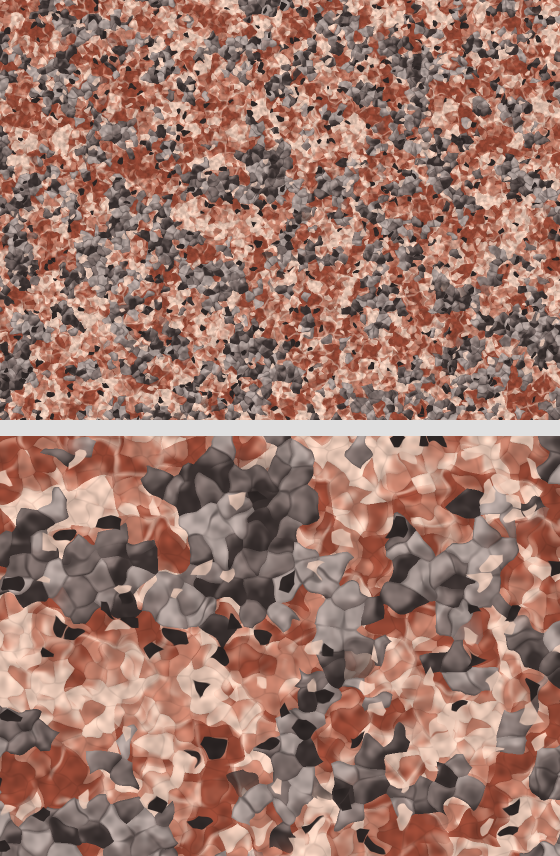
Top, the full canvas; bottom, a detail of the centre.
This texture is drawn by a Shadertoy shader. Its source:

```glsl
// Polished red granite: red and cream feldspar, scattered grey grains, dark and pale specks.

// Palette
const vec3 RED    = vec3(0.56, 0.27, 0.20);
const vec3 SALMON = vec3(0.73, 0.48, 0.40);
const vec3 CREAM  = vec3(0.90, 0.77, 0.70);
const vec3 PALE   = vec3(0.68, 0.62, 0.60);
const vec3 GREY   = vec3(0.48, 0.42, 0.405);
const vec3 DARK   = vec3(0.22, 0.185, 0.18);

// Grains per canvas height
const float FELDSPAR_SCALE = 30.0;
const float CHIP_SCALE     = 72.0;
const float QUARTZ_SCALE   = 56.0;
const float SPECK_SCALE    = 90.0;
const float CLUSTER_SCALE  = 18.0;

// Amounts
const float QUARTZ_LEVEL = 0.585;  // higher leaves fewer grey grains
const float DARK_SPECKS  = 0.035;
const float PALE_SPECKS  = 0.05;
const float WARP         = 0.010;
const float SEAM         = 0.6;
const float MOTTLE       = 0.42;
const int   SAMPLES      = 2;      // per axis

vec2 hash2(vec2 p) {
    vec3 q = fract(p.xyx * vec3(0.1031, 0.1030, 0.0973));
    q += dot(q, q.yzx + 33.33);
    return fract((q.xx + q.yz) * q.zy);
}

float valueNoise(vec2 p) {
    vec2 i = floor(p), f = fract(p);
    f = f * f * (3.0 - 2.0 * f);
    float low  = mix(hash2(i).x, hash2(i + vec2(1, 0)).x, f.x);
    float high = mix(hash2(i + vec2(0, 1)).x, hash2(i + vec2(1, 1)).x, f.x);
    return mix(low, high, f.y);
}

float layeredNoise(vec2 p) {
    return 0.65 * valueNoise(p) + 0.35 * valueNoise(p * 2.3 + 17.0);
}

// Cellular noise: xy = grain centre, z = distance to its rim, w = random value
vec4 grain(vec2 p, float scale, float seed) {
    vec2 q = p * scale, base = floor(q), centre = q, id = base;
    float nearest = 9.0, second = 9.0;
    for (int y = -1; y <= 1; y++)
    for (int x = -1; x <= 1; x++) {
        vec2 cell = base + vec2(x, y);
        vec2 point = cell + hash2(cell + seed);
        float d = length(point - q);
        if (d < nearest) {
            second = nearest;
            nearest = d;
            centre = point;
            id = cell;
        } else {
            second = min(second, d);
        }
    }
    return vec4(centre / scale, second - nearest, hash2(id + seed + 71.0).y);
}

vec3 feldspar(vec2 p) {
    vec4 crystal = grain(p, FELDSPAR_SCALE, 11.0);
    vec4 chip = grain(p, CHIP_SCALE, 137.0);
    float tone = 0.48 * crystal.w + 0.34 * chip.w - 0.15
               + 0.45 * layeredNoise(chip.xy * CLUSTER_SCALE + 50.0)
               + 0.26 * (valueNoise(p * 105.0) - 0.5);
    vec3 color = mix(RED, SALMON, smoothstep(0.32, 0.48, tone));
    color = mix(color, CREAM, smoothstep(0.53, 0.71, tone));

    // Pale broken seams between crystals, faint shade between chips
    float seam = 1.0 - smoothstep(0.02, 0.18, crystal.z);
    color = mix(color, CREAM, SEAM * seam * smoothstep(0.35, 0.75, valueNoise(p * 60.0)));
    return color * mix(0.92, 1.0, smoothstep(0.0, 0.15, chip.z));
}

vec3 quartz(vec2 p, vec4 cell) {
    // Each grain is lit from its upper left and darkens along a ragged rim
    float light = dot((p - cell.xy) * QUARTZ_SCALE, vec2(-0.2, 0.3));
    float tone = cell.w + light + 0.5 * (valueNoise(p * 110.0 + 9.0) - 0.5);
    vec3 color = mix(DARK, GREY, smoothstep(0.05, 0.45, tone));
    color = mix(color, PALE, smoothstep(0.48, 0.9, tone));
    float rim = 1.0 - smoothstep(0.0, 0.2, cell.z);
    return mix(color, DARK, 0.7 * rim * valueNoise(p * 75.0 + 3.0));
}

vec3 granite(vec2 p) {
    // Roughen the outlines of the grains
    vec2 rough = vec2(valueNoise(p * 80.0), valueNoise(p * 80.0 + 31.0)) - 0.5;
    vec2 q = p + WARP * rough;
    vec3 color = feldspar(q);

    // Grey grains gather in small loose clusters
    vec4 cell = grain(q, QUARTZ_SCALE, 271.0);
    float gather = layeredNoise(cell.xy * CLUSTER_SCALE)
                 + 0.36 * (hash2(floor(cell.xy * 900.0)).x - 0.5)
                 + 0.08 * (valueNoise(p * 7.0 + 40.0) - 0.5);
    float isQuartz = smoothstep(-0.01, 0.01, gather - QUARTZ_LEVEL);
    color = mix(color, quartz(q, cell), isQuartz);

    // Scattered dark specks and pale crumbs
    vec4 speck = grain(q, SPECK_SCALE, 401.0);
    float body = smoothstep(0.0, 0.12, speck.z);
    color = mix(color, DARK * 0.8, body * step(1.0 - DARK_SPECKS, speck.w));
    color = mix(color, CREAM, 0.85 * body * step(speck.w, PALE_SPECKS));

    // Fine mottling
    float mottle = 0.55 * valueNoise(p * 130.0) + 0.45 * valueNoise(p * 190.0 + 5.0) - 0.5;
    return color * (1.0 + MOTTLE * mottle);
}

void mainImage(out vec4 fragColor, in vec2 fragCoord) {
    vec3 sum = vec3(0.0);
    for (int y = 0; y < SAMPLES; y++)
    for (int x = 0; x < SAMPLES; x++) {
        vec2 offset = (vec2(x, y) + 0.5) / float(SAMPLES) - 0.5;
        sum += granite((fragCoord + offset) / iResolution.y + 3.0);
    }
    fragColor = vec4(sum / float(SAMPLES * SAMPLES), 1.0);
}
```
